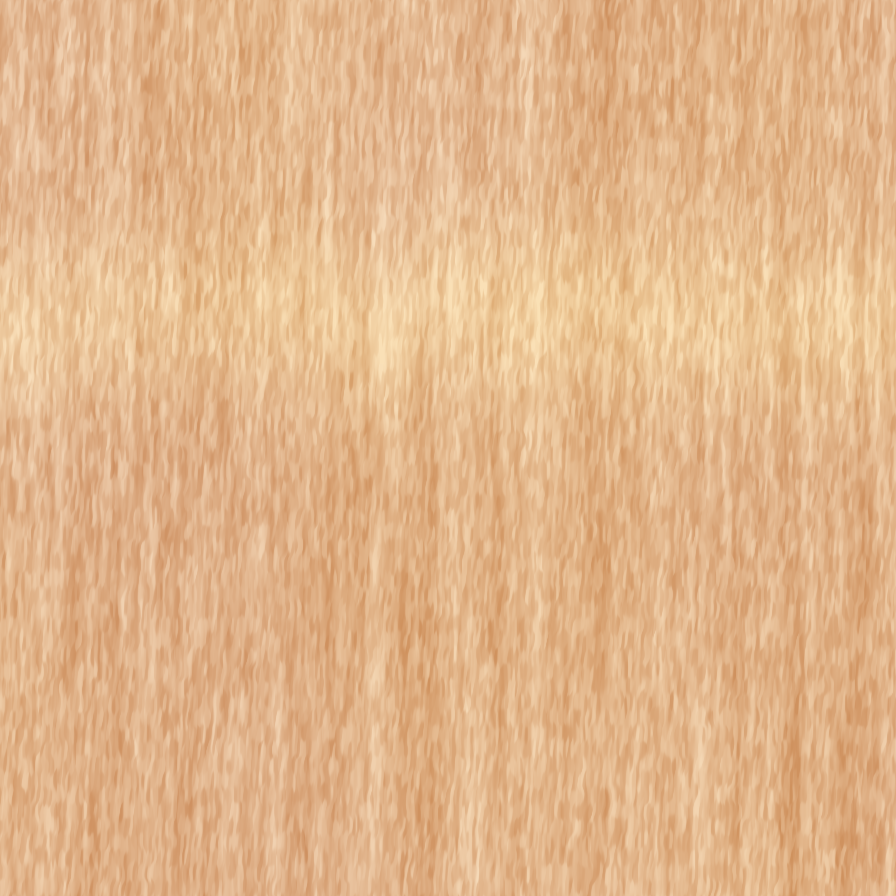
Give the GLSL for this texture, as a WebGL 2 fragment shader.

```glsl
#version 300 es
precision highp float;
// Pale wood veneer: fine upright fibres, soft long streaks and a bright cross band.

uniform vec2 u_resolution;
out vec4 outColor;

const vec3 DARK_WOOD = vec3(0.825, 0.595, 0.400);
const vec3 LIGHT_WOOD = vec3(0.950, 0.830, 0.690);
const vec3 GOLD_SHIFT = vec3(0.012, 0.014, -0.022);
const float BAND_HEIGHT = 0.645;
const float BAND_WIDTH = 0.095;

// Three random values for a cell: jitter in xy, shade in z.
vec3 hash3(vec2 cell, float seed) {
    vec3 p = fract(vec3(cell.xyx + seed) * vec3(0.1031, 0.1030, 0.0973));
    p += dot(p, p.yxz + 33.33);
    return fract((p.xxy + p.yzz) * p.zyx);
}

// Smooth cellular noise: random cell shades blended by distance, about -0.5 to 0.5.
float cellShade(vec2 p, float sharpness, float seed) {
    vec2 base = floor(p);
    float total = 0.0;
    float weightSum = 0.0;
    for (int j = -1; j <= 1; j++) {
        for (int i = -1; i <= 1; i++) {
            vec2 cell = base + vec2(i, j);
            vec3 rnd = hash3(cell, seed);
            vec2 offset = cell + 0.15 + 0.7 * rnd.xy - p;
            float weight = exp(-sharpness * dot(offset, offset));
            total += weight * rnd.z;
            weightSum += weight;
        }
    }
    return total / weightSum - 0.5;
}

// Short fibres that lean a little and wander sideways.
float fibres(vec2 uv, vec2 density, float lean, float seed) {
    float wander = 0.0032 * cellShade(uv * vec2(70.0, 58.0), 4.0, seed + 5.0);
    vec2 p = vec2(uv.x - lean * uv.y + wander, uv.y);
    return cellShade(p * density, 7.0, seed);
}

// Long streaks running almost the full height.
float streaks(vec2 uv) {
    float drift = 0.0015 * sin(uv.y * 9.0 + 2.0) + 0.0006 * sin(uv.y * 23.0);
    vec2 p = uv + vec2(drift, 0.0);
    return 0.24 * cellShade(p * vec2(7.0, 2.2), 3.0, 11.0)
         + 0.22 * cellShade(p * vec2(24.0, 1.6), 4.0, 23.0)
         + 0.26 * cellShade(p * vec2(66.0, 2.4), 5.0, 37.0)
         + 0.30 * cellShade(p * vec2(150.0, 5.0), 5.0, 41.0);
}

// Horizontal glow whose centre shifts from streak to streak.
float glowBand(vec2 uv, float height, float width) {
    float shift = 0.06 * cellShade(vec2(uv.x * 13.0, 0.5), 4.0, 53.0);
    float d = (uv.y - height - shift) / width;
    return exp(-d * d);
}

void main() {
    vec2 uv = gl_FragCoord.xy / u_resolution;

    // Grain from the finest fibres up to the broad streaks
    float grain = 0.56 * fibres(uv, vec2(300.0, 58.0), 0.07, 61.0)
                + 0.34 * fibres(uv, vec2(230.0, 26.0), 0.02, 79.0);
    float band = glowBand(uv, BAND_HEIGHT, BAND_WIDTH);
    float tone = 0.485 + grain + streaks(uv) + 0.27 * band;

    // Colour, with golden and rosy regions
    float gold = band + 0.9 * cellShade(uv * vec2(5.0, 3.0), 3.0, 97.0) - 0.15;
    vec3 color = mix(DARK_WOOD, LIGHT_WOOD, clamp(tone, -0.1, 1.15));
    outColor = vec4(color + GOLD_SHIFT * gold, 1.0);
}
```
